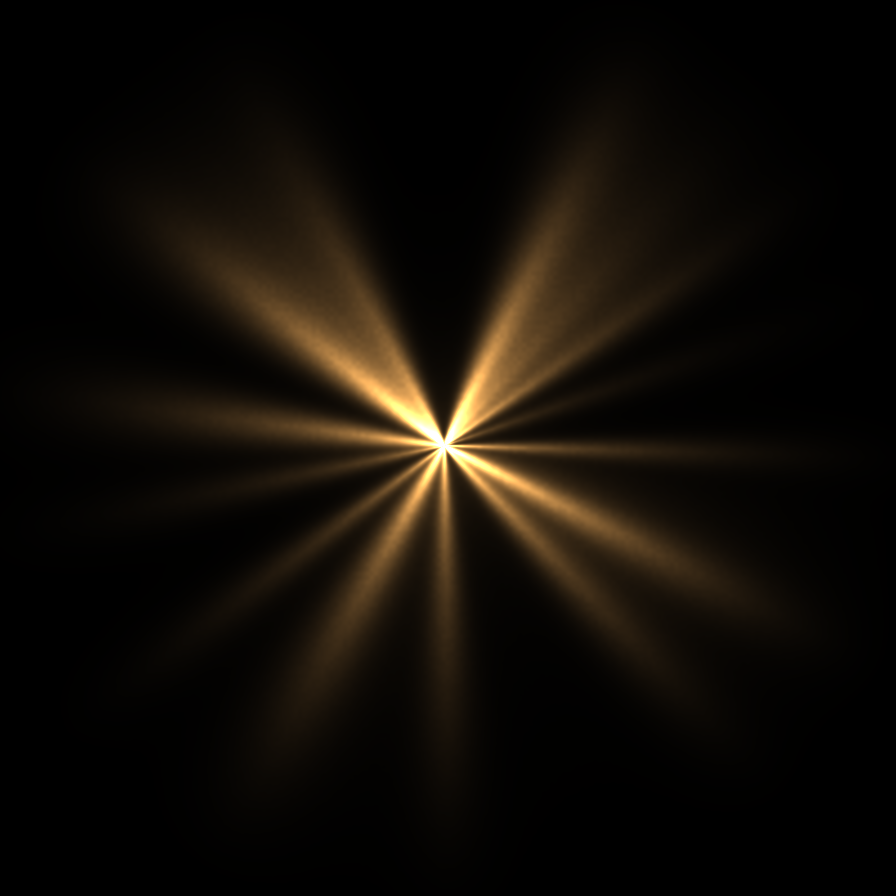
Write a three.js fragment shader that draws this background.

```glsl
// Golden starburst: soft light beams fanning out from a white-hot core on black.
varying vec2 vUv;

const vec2 CENTER = vec2(0.496, 0.5026);
const vec3 GOLD = vec3(1.0, 0.72, 0.385);
const float REACH = 0.57;         // radius where the beams vanish
const float FADE_START = 0.08;    // radius where they begin to fade
const float BRIGHTNESS = 0.19;
const float FALLOFF = 0.82;       // power of the radial decay
const float BEAM_BLUR = 0.016;    // widens the beams close to the core
const float PROFILE_POWER = 1.7;  // below 2: narrow ridge with soft skirts
const float GLOW_RADIUS = 0.06;
const float GLOW_AMOUNT = 0.2;
const float CORE_RADIUS = 0.007;
const float GRAIN_CELLS = 200.0;
const float GRAIN_AMOUNT = 0.08;

// Each beam: direction in degrees, half width in degrees, strength
const int BEAM_COUNT = 13;
const vec3 BEAMS[BEAM_COUNT] = vec3[BEAM_COUNT](
  vec3(63.5, 7.0, 0.68), vec3(35.0, 4.0, 0.30), vec3(19.0, 4.0, 0.12),
  vec3(-1.5, 3.2, 0.32), vec3(-27.0, 5.0, 0.56), vec3(-46.0, 5.5, 0.42),
  vec3(-89.5, 5.4, 0.34), vec3(-119.0, 7.2, 0.50), vec3(-143.0, 4.6, 0.26),
  vec3(-168.5, 4.6, 0.20), vec3(173.0, 6.0, 0.50), vec3(142.0, 7.2, 0.80),
  vec3(118.5, 6.8, 0.42)
);

// Broad haze between neighbouring beams, in the same layout
const int HAZE_COUNT = 4;
const vec3 HAZES[HAZE_COUNT] = vec3[HAZE_COUNT](
  vec3(48.0, 12.0, 0.44), vec3(130.0, 11.0, 0.36),
  vec3(-28.0, 18.0, 0.25), vec3(-108.0, 30.0, 0.07)
);

float hash(vec2 p) {
  vec3 q = fract(vec3(p.xyx) * 0.1031);
  q += dot(q, q.yzx + 33.33);
  return fract((q.x + q.y) * q.z);
}

float valueNoise(vec2 p) {
  vec2 cell = floor(p);
  vec2 f = fract(p);
  f = f * f * (3.0 - 2.0 * f);
  float low = mix(hash(cell), hash(cell + vec2(1.0, 0.0)), f.x);
  float high = mix(hash(cell + vec2(0.0, 1.0)), hash(cell + vec2(1.0)), f.x);
  return mix(low, high, f.y);
}

// Profile across a beam, wrapped around the circle
float beamProfile(float angle, vec3 beam, float spread) {
  float offset = mod(angle - beam.x + 180.0, 360.0) - 180.0;
  float d = abs(offset) / (beam.y * spread);
  return beam.z * exp(-pow(d, PROFILE_POWER));
}

void main() {
  vec2 p = vUv - CENTER;
  float radius = max(length(p), 0.0005);
  float angle = degrees(atan(p.y, p.x + 0.000001));
  float spread = 1.0 + BEAM_BLUR / (radius + 0.01);

  // Angular pattern
  float light = 0.0;
  for (int i = 0; i < BEAM_COUNT; i++) light += beamProfile(angle, BEAMS[i], spread);
  for (int i = 0; i < HAZE_COUNT; i++) light += beamProfile(angle, HAZES[i], 1.0);

  // Radial decay
  float fade = 1.0 - smoothstep(FADE_START, REACH, radius);
  light *= BRIGHTNESS * pow(radius + 0.008, -FALLOFF) * fade;

  // Round glow that fills the gaps near the core
  light += GLOW_AMOUNT * exp(-radius / GLOW_RADIUS);

  // Fine grain within the light
  float grain = valueNoise(vUv * GRAIN_CELLS) - 0.5;
  light *= 1.0 + GRAIN_AMOUNT * grain;

  // Hot core
  float core = radius / CORE_RADIUS;
  light += 1.2 * exp(-core * core);

  gl_FragColor = vec4(clamp(GOLD * light, 0.0, 1.0), 1.0);
}
```
